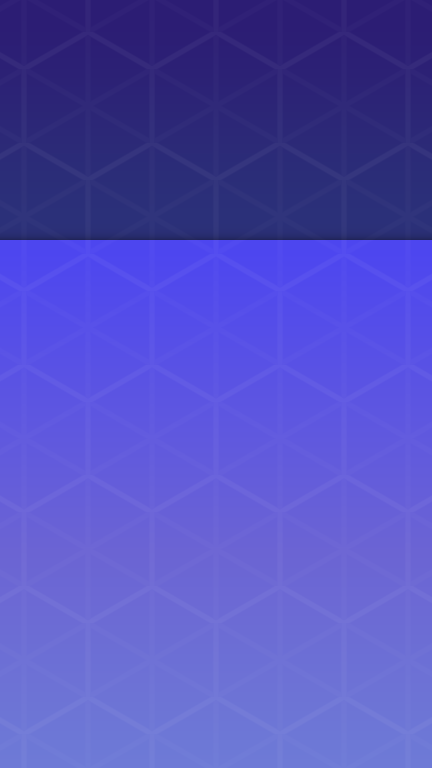
This background is drawn by a Shadertoy shader. Its source:

```glsl
// Two vertical gradient panels, a dark indigo one above a brighter violet-blue
// one, overlaid by a faint triangular lattice. Lattice edges that form a
// honeycomb are lit more strongly than the spokes inside each hexagon.

// Soft line coverage from a distance, in lattice column units
float softLine(float dist, float pixel) {
    return 1.0 - smoothstep(0.042 - pixel, 0.042 + pixel, dist);
}

// Opacity of the lattice; q.x counts columns, q.y points downward
float lattice(vec2 q, float pixel) {
    float row = q.y * sqrt(3.0);

    // Diagonals: two families of slanted lines, bright in every third row
    vec2 slant = abs(mod(row + vec2(q.x, -q.x) + 1.0, 2.0) - 1.0) * 0.5;
    float diagonal = softLine(min(slant.x, slant.y), pixel);
    diagonal *= mod(floor(row), 3.0) < 0.5 ? 0.045 : 0.02;

    // Verticals: bright stretches alternate between odd and even columns
    float column = floor(q.x + 0.5);
    float start = mod(column, 2.0) > 0.5 ? 1.0 : 4.0;
    float vertical = softLine(abs(q.x - column), pixel);
    vertical *= mod(row - start, 6.0) < 2.0 ? 0.036 : 0.02;

    return max(diagonal, vertical);
}

void mainImage(out vec4 fragColor, in vec2 fragCoord) {
    vec2 uv = fragCoord / iResolution.xy;
    float edge = 0.6875;

    // Upper panel, with a narrow shadow above the seam
    vec3 upper = mix(vec3(0.170, 0.190, 0.475), vec3(0.172, 0.112, 0.455),
                     smoothstep(edge, 1.0, uv.y));

    // Lower panel: three colour stops
    vec3 lower = mix(vec3(0.430, 0.480, 0.840), vec3(0.420, 0.392, 0.828),
                     clamp(uv.y / 0.28, 0.0, 1.0));
    lower = mix(lower, vec3(0.303, 0.275, 0.938),
                clamp((uv.y - 0.28) / 0.39, 0.0, 1.0));

    float seam = smoothstep(-0.5, 0.5, (uv.y - edge) * iResolution.y);
    vec3 color = mix(lower, upper, seam);

    // Lattice: 6.75 columns across the width, anchored to the top centre
    float scale = 6.75 / iResolution.x;
    vec2 q = vec2(fragCoord.x - 0.5 * iResolution.x,
                  iResolution.y - fragCoord.y) * scale - vec2(0.0, 0.5);
    color = mix(color, vec3(1.0), lattice(q, max(scale * 0.7, 0.016)));

    // Shadow cast upward from the lower panel
    color *= 1.0 - 0.3 * seam * exp(-max(uv.y - edge, 0.0) / 0.005);

    fragColor = vec4(color, 1.0);
}
```
